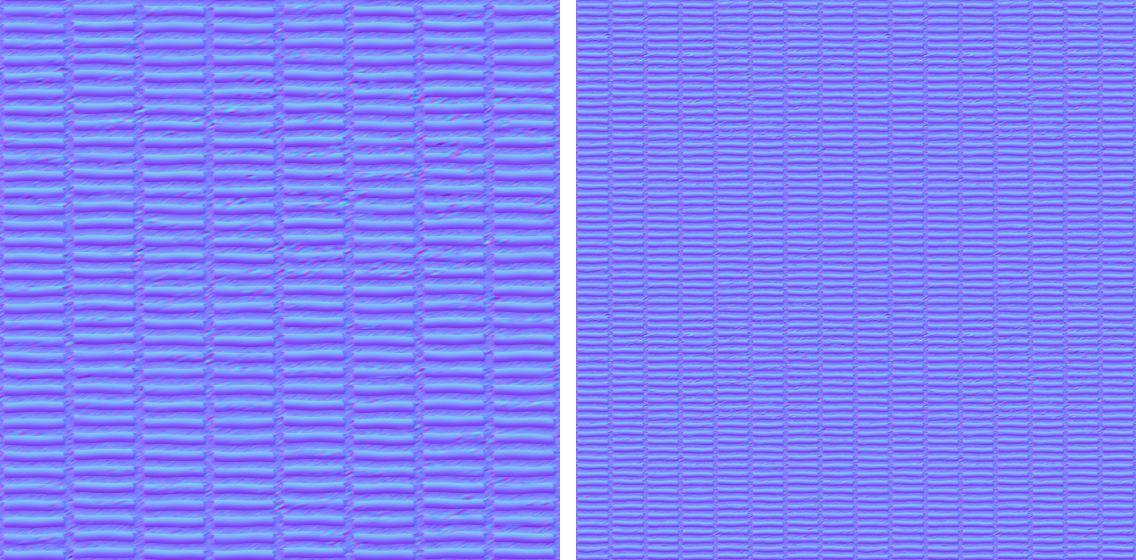
Left: one tile. Right: repeated 2 by 2.
Reproduce this texture map procedurally as a WebGL 1 fragment shader.

```glsl
precision highp float;
// Tangent-space normal map of ribbed plating: 8 columns by 34 rows of rounded
// bars. Bar slopes come from a profile in each cell; wrapped, sheared cellular
// dents roughen the flats and gaps, with stronger chips along worn streaks.
uniform vec2 u_resolution;

const float TAU = 6.2831853;

vec2 hash2(vec2 p) {
  return fract(sin(vec2(dot(p, vec2(127.1, 311.7)), dot(p, vec2(269.5, 183.3)))) * 4375.85);
}

// Sum of random bumps and pits on a sheared lattice that wraps: xy tilt, z coverage
vec3 dents(vec2 uv, vec2 count, float density) {
  vec2 q = vec2(uv.x - uv.y, uv.y) * count;
  vec2 cell = floor(q);
  vec3 sum = vec3(0.0);
  for (int j = -1; j <= 1; j++) {
    for (int i = -1; i <= 1; i++) {
      vec2 id = cell + vec2(float(i), float(j));
      vec2 seed = mod(id, count);
      vec2 r = q - id - hash2(seed);
      vec2 rnd = hash2(seed + 17.3);
      float fall = max(0.0, 1.0 - 1.25 * dot(r, r));
      fall *= fall * step(rnd.x, density);
      float amount = (rnd.y < 0.5 ? -1.0 : 1.0) * (0.5 + rnd.x / density);
      sum += vec3(r * amount, 1.0) * fall;
    }
  }
  return vec3(sum.x, sum.y - sum.x, min(sum.z, 1.0));
}

void main() {
  vec2 uv = gl_FragCoord.xy / u_resolution;

  // Cell coordinates, with a small vertical shift per column
  float across = uv.x * 8.0 + 0.015;
  float column = mod(floor(across), 8.0);
  float c = fract(across);
  float edge = 0.5 - abs(c - 0.5);
  float up = uv.y * 34.0 + 0.14 * (hash2(vec2(column, 5.0)).x - 0.5)
           + 0.035 * sin(TAU * (3.0 * uv.x + 5.0 * uv.y))
           + 0.025 * sin(TAU * (11.0 * uv.x - 7.0 * uv.y));
  float row = mod(floor(up), 34.0);
  float t = fract(up);
  vec2 vary = hash2(vec2(column, row) + 3.0);

  // Bar: steep lower side, rounded crown, bright upper side, chamfered ends
  float ends = smoothstep(0.025, 0.085, edge - 0.09 * abs(t - 0.3) + 0.012 * (vary.y - 0.5));
  float band = smoothstep(0.0, 0.08, t) * (1.0 - smoothstep(0.6, 0.69, t));
  float bar = ends * band;
  float barSlope = mix(-0.57, 0.6, smoothstep(0.02, 0.66, t)) * mix(0.9, 1.06, vary.x);

  // Flat strip between the bars, levelling out in the column gap
  float strip = clamp(fract(t - 0.6) / 0.4, 0.0, 1.0);
  float flatSlope = mix(0.34, -0.16, strip) * smoothstep(0.01, 0.07, edge);
  vec2 tilt = vec2(0.0, mix(flatSlope, barSlope, bar));
  tilt.x += sign(0.5 - c) * 0.9 * ends * (1.0 - ends) * (0.35 + 0.65 * band);

  // Wear: streaks and blots set where the dents bite deeper
  float region = 0.5 + 0.25 * (cos(TAU * (uv.x - 0.75)) + cos(TAU * (uv.y - 0.7)));
  float streak = dents(uv + 0.31, vec2(13.0, 110.0), 0.13).z;
  float blot = dents(uv + 0.67, vec2(24.0, 40.0), 0.05).z;
  float worn = smoothstep(0.12, 0.6, max(streak, 0.7 * blot)) * mix(0.4, 1.0, region);
  float gap = 1.0 - smoothstep(0.02, 0.08, edge);
  vec3 grain = dents(uv, vec2(140.0, 130.0), 0.55);
  vec3 chips = dents(uv + 0.13, vec2(72.0, 120.0), 0.6);
  float rough = mix(0.32 + 0.2 * region, 0.04, bar) + 0.3 * gap;
  tilt *= 1.0 - 0.35 * worn;
  tilt += grain.xy * rough + chips.xy * (0.95 * worn + 0.25 * gap);

  // Keep the slope in range and encode the unit normal
  tilt /= max(1.0, length(tilt) / 0.8);
  vec3 normal = vec3(tilt, sqrt(1.0 - dot(tilt, tilt)));
  gl_FragColor = vec4(0.5 + 0.5 * normal, 1.0);
}
```
